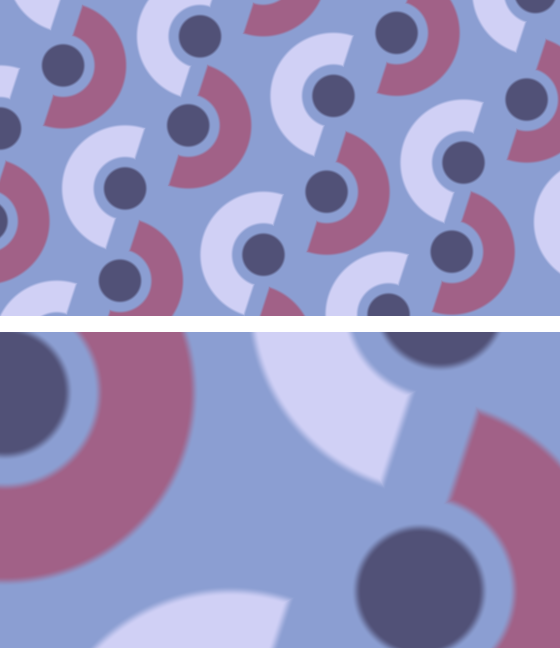
Top: the whole. Bottom: its middle third, enlarged.
This pattern is drawn by a Shadertoy shader. Its source:

```glsl
const float PI = 3.14159265;

// Colours
const vec3 BLUE  = vec3(0.545, 0.62, 0.822);
const vec3 LILAC = vec3(0.815, 0.815, 0.962);
const vec3 ROSE  = vec3(0.63, 0.38, 0.528);
const vec3 INK   = vec3(0.318, 0.318, 0.467);

// Layout, in canvas heights
const float GRID_ANGLE  = 0.4468;
const vec2  SPACING     = vec2(0.4623, 0.5428);
const vec2  ROSE_START  = vec2(0.258, 0.1005);
const vec2  LILAC_START = vec2(0.164, 0.3667);
const float ROW_SKEW    = 0.0058;
const vec2  SWAY        = vec2(0.0116, 0.0063);
const vec2  TOP_SHIFT   = vec2(-0.034, -0.036);

// Motif
const float CUT_ANGLE  = 0.314;
const float ARC_RADIUS = 0.1495;
const float ARC_HALF   = 0.05;
const float DOT_RADIUS = 0.067;
const float SOFTNESS   = 0.0055;

mat2 rotation(float a) {
    float c = cos(a), s = sin(a);
    return mat2(c, -s, s, c);
}

// Centre of a motif; neighbours sway in alternating directions
vec2 motifCentre(vec2 cell, vec2 start) {
    float phase = PI * (cell.x + 0.5 * cell.y);
    vec2 centre = start + cell * SPACING;
    centre.x += ROW_SKEW * cell.y;
    centre += SWAY * vec2(cos(phase), sin(phase));
    return centre + TOP_SHIFT * max(-1.0 - cell.y, 0.0);
}

// Distances to the half ring (x) and its dot (y); side picks the half
vec2 motif(vec2 p, float side) {
    float r = length(p);
    float ring = abs(r - ARC_RADIUS) - ARC_HALF;
    return vec2(max(ring, -side * p.x), r - DOT_RADIUS);
}

// Nearest motif over the neighbouring cells
vec2 motifField(vec2 p, vec2 start, float side) {
    vec2 home = floor((p - start) / SPACING + 0.5);
    mat2 turn = rotation(CUT_ANGLE - GRID_ANGLE);
    vec2 nearest = vec2(1e3);
    for (int j = -1; j <= 1; j++) {
        for (int i = -1; i <= 1; i++) {
            vec2 cell = home + vec2(i, j);
            vec2 local = turn * (p - motifCentre(cell, start));
            nearest = min(nearest, motif(local, side));
        }
    }
    return nearest;
}

float coverage(float d) {
    float w = max(SOFTNESS, 0.75 / iResolution.y);
    return 1.0 - smoothstep(-w, w, d);
}

void mainImage(out vec4 fragColor, in vec2 fragCoord) {
    // Measured from the top left, y downwards
    vec2 p = vec2(fragCoord.x, iResolution.y - fragCoord.y) / iResolution.y;
    p = rotation(GRID_ANGLE) * p;
    // rotation() maps canvas axes to (along, across) with y downwards
    p = vec2(p.x, p.y);

    vec2 rose = motifField(p, ROSE_START, 1.0);
    vec2 lilac = motifField(p, LILAC_START, -1.0);

    vec3 colour = BLUE;
    colour = mix(colour, LILAC, coverage(lilac.x));
    colour = mix(colour, ROSE, coverage(rose.x));
    colour = mix(colour, INK, coverage(min(rose.y, lilac.y)));
    fragColor = vec4(colour, 1.0);
}
```
